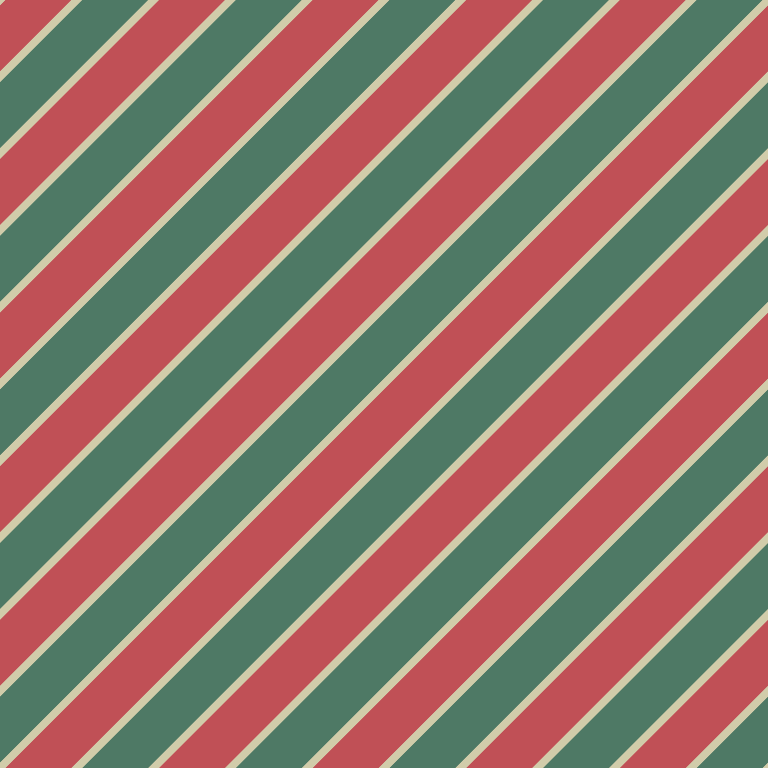
This pattern is drawn by a three.js fragment shader. Its source:

```glsl
// Diagonal red and green stripes separated by thin cream lines, tiling seamlessly.
varying vec2 vUv;

const float REPEATS = 5.0;       // red-green pairs across and down
const float LINE_WIDTH = 0.071;  // cream line, as a fraction of one pair

const vec3 RED = vec3(0.753, 0.314, 0.337);
const vec3 GREEN = vec3(0.306, 0.475, 0.396);
const vec3 CREAM = vec3(0.820, 0.800, 0.667);

// Distance to the nearest stripe boundary, which falls every half pair
float boundaryDistance(float phase) {
  return abs(fract(phase * 2.0 + 0.5) - 0.5) * 0.5;
}

// Coverage of a line of the given width, softened over one pixel
float lineMask(float dist, float width, float pixel) {
  return 1.0 - smoothstep(-0.5, 0.5, (dist - 0.5 * width) / pixel);
}

// Red fills the first half of each pair, green the second
vec3 stripeColor(float phase, vec3 first, vec3 second) {
  return mix(first, second, step(0.5, fract(phase)));
}

void main() {
  // Phase rises by whole numbers across both axes, so the edges join
  float phase = (vUv.x - vUv.y) * REPEATS;
  float pixel = max(length(vec2(dFdx(phase), dFdy(phase))), 1e-5);

  // Cream lines cover every change of stripe
  float line = lineMask(boundaryDistance(phase), LINE_WIDTH, pixel);
  vec3 color = mix(stripeColor(phase, RED, GREEN), CREAM, line);

  gl_FragColor = vec4(color, 1.0);
}
```
